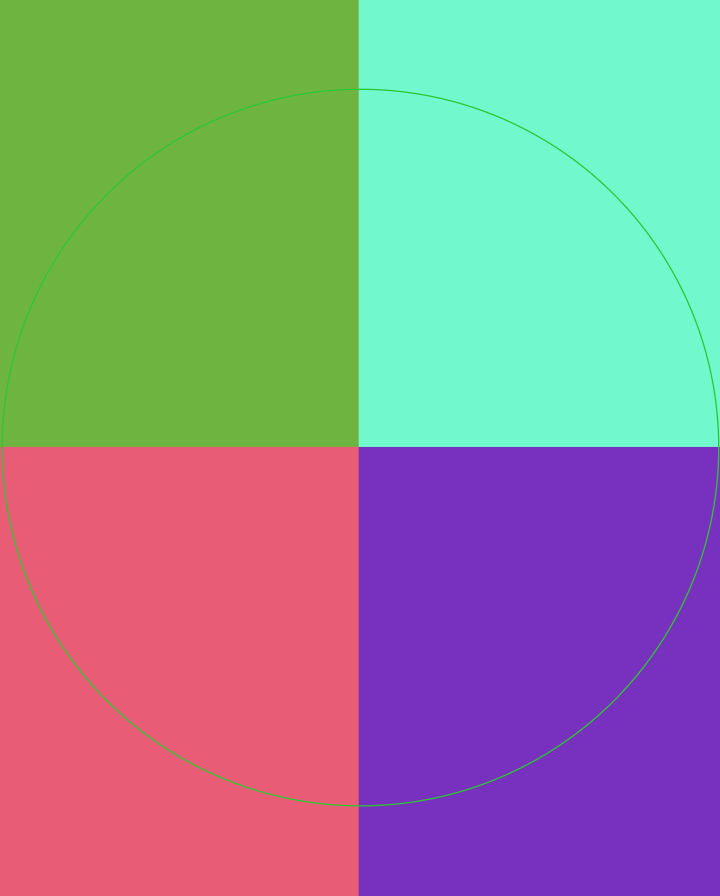
This background is drawn by a Shadertoy shader. Its source:

```glsl
// Four flat colour quadrants crossed by a thin green ring that spans the width.
// Lengths are in canvas widths, measured from the canvas centre; every edge is
// smoothed by its coverage of one pixel.

const vec3 LEAF   = vec3(0.431, 0.706, 0.251);
const vec3 MINT   = vec3(0.443, 0.973, 0.804);
const vec3 ROSE   = vec3(0.910, 0.361, 0.463);
const vec3 VIOLET = vec3(0.471, 0.188, 0.745);
const vec3 RING   = vec3(0.170, 0.780, 0.200);

// Share of a pixel lying on the positive side of an edge
float coverage(float signedDistance, float pixel) {
    return clamp(0.5 + signedDistance / pixel, 0.0, 1.0);
}

// Four colours meeting at the point "corner"
vec3 quadrants(vec2 p, vec2 corner, float pixel) {
    float right = coverage(p.x - corner.x, pixel);
    float upper = coverage(p.y - corner.y, pixel);
    return mix(mix(ROSE, VIOLET, right), mix(LEAF, MINT, right), upper);
}

// Coverage of a circular outline
float ring(vec2 p, vec2 centre, float radius, float halfWidth, float pixel) {
    float d = length(p - centre) - radius;
    return coverage(d + halfWidth, pixel) - coverage(d - halfWidth, pixel);
}

void mainImage(out vec4 fragColor, in vec2 fragCoord) {
    float pixel = 1.0 / iResolution.x;
    vec2 p = (fragCoord - 0.5 * iResolution.xy) * pixel;

    // Background quadrants
    vec3 color = quadrants(p, vec2(-0.0018, 0.0015), pixel);

    // Thin ring on top
    float line = ring(p, vec2(0.0006, 0.0006), 0.4976, 0.0009, pixel);
    color = mix(color, RING, line);

    fragColor = vec4(color, 1.0);
}
```
